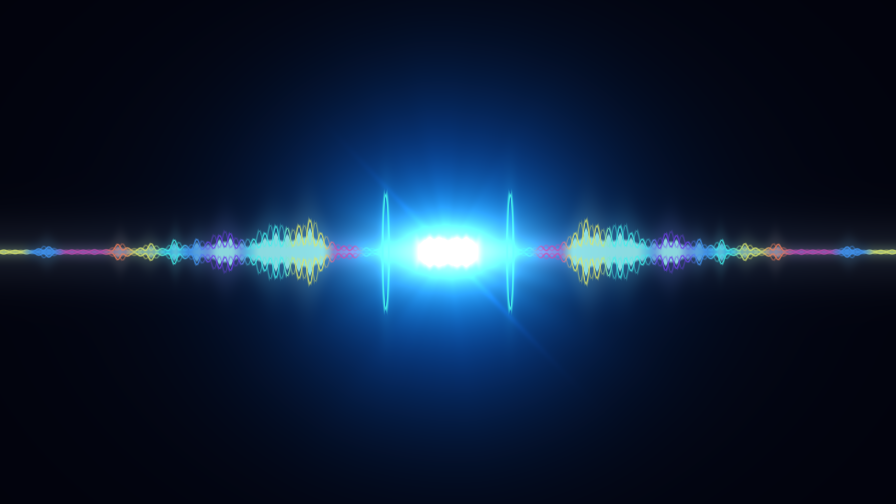
A WebGL 1 fragment shader for this background:

```glsl
precision highp float;
uniform vec2 u_resolution;

const float PI = 3.14159265;
const float BEAD_PITCH = 0.0225;

const vec3 CYAN = vec3(0.25, 0.93, 0.92);
const vec3 YELLOW = vec3(0.85, 0.90, 0.42);
const vec3 PINK = vec3(0.75, 0.28, 0.68);
const vec3 VIOLET = vec3(0.42, 0.25, 0.90);
const vec3 AZURE = vec3(0.25, 0.58, 0.95);
const vec3 ORANGE = vec3(0.92, 0.48, 0.35);
const vec3 PALE = vec3(0.60, 0.94, 0.94);

float hash(float n) {
  return fract(sin(n * 127.1) * 43758.5453);
}

float noise(float t, float period) {
  float cell = floor(t);
  float blend = smoothstep(0.0, 1.0, fract(t));
  return mix(hash(mod(cell, period)), hash(mod(cell + 1.0, period)), blend);
}

float bump(float x, float center, float width) {
  float q = (x - center) / width;
  return exp(-q * q);
}

float softEllipse(vec2 p, vec2 radius) {
  vec2 q = p / radius;
  return exp(-dot(q, q));
}

// Loudness along the distance from the center
float envelope(float x) {
  float e = 0.005 + 0.026 * bump(x, 0.0, 0.065) + 0.009 * bump(x, 0.195, 0.040);
  e += 0.064 * bump(x, 0.277, 0.036) + 0.052 * bump(x, 0.350, 0.042);
  e += 0.043 * bump(x, 0.443, 0.033) + 0.017 * bump(x, 0.498, 0.022);
  e += 0.020 * bump(x, 0.541, 0.014) + 0.011 * bump(x, 0.592, 0.020);
  e += 0.015 * bump(x, 0.650, 0.015) + 0.011 * bump(x, 0.796, 0.017);
  return e * mix(1.0, 0.75, smoothstep(0.66, 0.88, x));
}

// Beaded outline height; each bead has its own strength
float waveHeight(float x, float phase) {
  float t = x / BEAD_PITCH + phase;
  float s = sin(PI * t);
  float strength = mix(0.6, 1.0, hash(floor(t) + phase * 9.0));
  return envelope(x) * (0.22 + 0.80 * strength * s * s);
}

float waveDistance(vec2 p, float phase) {
  float h = waveHeight(p.x, phase);
  float slope = (waveHeight(p.x + 0.0008, phase) - h) / 0.0008;
  return abs(abs(p.y) - h) / sqrt(1.0 + slope * slope);
}

float ellipseDistance(vec2 p, vec2 radius) {
  vec2 q = p / radius;
  float k = length(q);
  return k * (k - 1.0) / max(length(q / radius), 0.001);
}

// Coverage of a line or, with a signed distance, of an area
float stroke(float d, float width, float px) {
  return 1.0 - smoothstep(width - px, width + px, d);
}

vec3 shift(vec3 from, vec3 to, float x, float edge) {
  return mix(from, to, smoothstep(edge - 0.016, edge + 0.016, x));
}

vec3 waveColor(float x) {
  vec3 c = shift(CYAN, PINK, x, 0.175);
  c = shift(c, YELLOW, x, 0.235);
  c = shift(c, CYAN, x, 0.315);
  c = shift(c, VIOLET, x, 0.405);
  c = shift(c, AZURE, x, 0.485);
  c = shift(c, CYAN, x, 0.525);
  c = shift(c, YELLOW, x, 0.575);
  c = shift(c, ORANGE, x, 0.632);
  c = shift(c, PINK, x, 0.675);
  c = shift(c, AZURE, x, 0.770);
  return shift(c, YELLOW, x, 0.835);
}

// Blue aura, faint rays, a diagonal flare and a haze along the axis
vec3 backdrop(vec2 p) {
  float angle = atan(p.y, p.x) / (2.0 * PI) + 0.5;
  float rays = mix(0.96, 1.04, noise(angle * 44.0, 44.0));
  vec3 c = vec3(0.008, 0.010, 0.045);
  c += vec3(0.008, 0.050, 0.110) * softEllipse(p, vec2(0.60, 0.44));
  c += vec3(0.02, 0.27, 0.60) * softEllipse(p, vec2(0.300, 0.290)) * rays;
  c += vec3(0.14, 0.50, 0.45) * softEllipse(p, vec2(0.190, 0.115)) * rays;
  c += vec3(0.07, 0.08, 0.09) * bump(p.y, 0.0, 0.065);
  float across = dot(p, vec2(0.72, 0.69));
  float along = dot(p, vec2(0.69, -0.72));
  c += vec3(0.01, 0.06, 0.16) * bump(across, 0.0, 0.006) * bump(along, 0.02, 0.19);
  return c;
}

void main() {
  vec2 p = (gl_FragCoord.xy - 0.5 * u_resolution) / u_resolution.y;
  vec2 m = vec2(abs(p.x), p.y);
  float px = 1.0 / u_resolution.y;
  vec3 color = backdrop(p);
  vec3 tint = waveColor(m.x);
  float loudness = envelope(m.x);

  // Soft light around the wave, then its pale filling
  color += mix(tint, PALE, 0.5) * 0.20 * bump(p.y, 0.0, loudness + 0.012);
  float fillHeight = max(waveHeight(m.x, 0.33), 0.55 * loudness) * 0.75;
  float fill = 1.0 - smoothstep(fillHeight - 0.004, fillHeight + 0.004, abs(p.y));
  vec3 pale = mix(mix(tint, AZURE, 0.5), PALE, smoothstep(0.012, 0.045, loudness));
  color = mix(color, max(color, pale), fill * 0.85);

  // Two beaded outlines
  for (int i = 0; i < 2; i++) {
    float d = waveDistance(m, 0.33 + 0.5 * float(i));
    float visible = smoothstep(0.08, 0.20, m.x) * (0.85 - 0.40 * float(i));
    color = mix(color, tint, stroke(d, 0.0014, px) * visible);
  }

  // Tall narrow rings
  vec2 r = m - vec2(0.1235, 0.0);
  float ring = ellipseDistance(r, vec2(0.0062, 0.112));
  color += CYAN * 0.15 * softEllipse(r, vec2(0.012, 0.115));
  color = mix(color, CYAN, stroke(abs(ring), 0.0019, px) * 0.95);

  // White-hot center with a ragged soft rim
  color += vec3(0.55, 0.52, 0.35) * softEllipse(p, vec2(0.120, 0.055));
  float coreHeight = 0.018 + 0.018 * noise(m.x * 110.0, 64.0);
  float core = 1.0 - smoothstep(coreHeight - 0.012, coreHeight + 0.014, abs(p.y));
  core *= 1.0 - smoothstep(0.035, 0.075, m.x);
  color += vec3(0.75, 0.65, 0.60) * core;

  gl_FragColor = vec4(clamp(color, 0.0, 1.0), 1.0);
}
```
